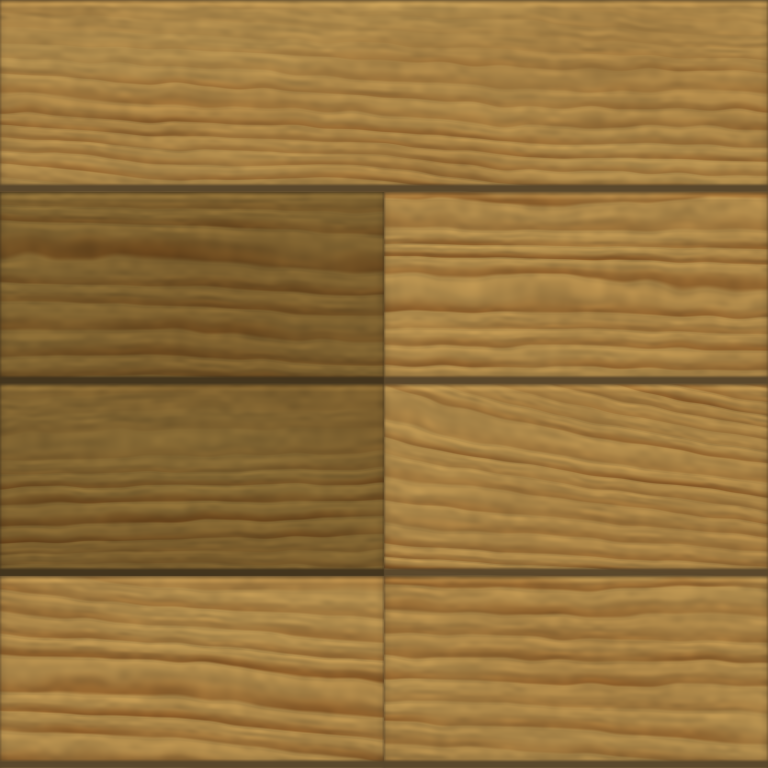
Reproduce this texture procedurally as a WebGL 2 fragment shader.

```glsl
#version 300 es
precision highp float;
// Oak plank floor: four rows of boards, one full-width, two stained dark.

uniform vec2 u_resolution;
out vec4 outColor;

const float ROWS = 4.0;
const float COLUMNS = 2.0;
const vec3 WOOD = vec3(0.685, 0.545, 0.298);
const vec3 GRAIN = vec3(0.530, 0.345, 0.145);
const vec3 GROOVE = vec3(0.345, 0.275, 0.170);
const vec3 STAIN = vec3(0.745, 0.735, 0.665);   // multiplies the dark boards
const float GROOVE_CENTER = 0.982;              // in board heights, from the top
const float GROOVE_HALF = 0.017;
const float JOINT_HALF = 0.0016;                // in canvas widths
const float FIBRES = 42.0;                      // fine fibres per board height

// Per board: ring lines, slope, boldness, fade of the lines near the top
const vec4 BOARDS[8] = vec4[8](
    vec4(13.0, 0.08, 0.62, 0.75), vec4(13.0, 0.08, 0.62, 0.75),
    vec4(8.0, 0.05, 0.75, 0.0),   vec4(9.0, 0.02, 0.85, 0.0),
    vec4(11.0, -0.04, 0.70, 0.8), vec4(10.0, 0.16, 0.78, 0.2),
    vec4(8.0, 0.13, 0.80, 0.0),   vec4(8.0, 0.10, 0.75, 0.0));
const int CURVED_BOARD = 5;
const float CURVE = 0.42;                       // extra slope at its top edge

float hash(vec2 p) {
    vec3 q = fract(vec3(p.xyx) * 0.1031);
    q += dot(q, q.yzx + 33.33);
    return fract((q.x + q.y) * q.z);
}

float noise(vec2 p) {
    vec2 i = floor(p), f = fract(p);
    f = f * f * (3.0 - 2.0 * f);
    return mix(mix(hash(i), hash(i + vec2(1, 0)), f.x),
               mix(hash(i + vec2(0, 1)), hash(i + vec2(1, 1)), f.x), f.y);
}

// Colour of one board; p.x runs along it, p.y from its top to its bottom
vec3 woodBoard(vec2 p, int board, float pixel) {
    vec4 style = BOARDS[board];
    float seed = float(board) * 37.0 + 11.0;

    // Ring lines: sloped, unevenly spaced and slightly wavy
    float slope = style.y + (board == CURVED_BOARD ? CURVE * (1.0 - p.y) : 0.0);
    float depth = p.y - slope * p.x;
    depth += 0.10 * noise(vec2(p.x * 0.5, depth * 5.0) + seed);
    depth += 0.07 * noise(vec2(p.x * 2.2, p.y * 2.0) + seed * 2.0);
    depth += 0.022 * noise(vec2(p.x * 13.0, p.y * 9.0) + seed * 3.0);
    float phase = depth * style.x + hash(vec2(seed, 5.0));
    float ring = floor(phase), t = fract(phase);
    float soft = max(0.14, style.x * ROWS * pixel * 1.5);

    // Each ring darkens slowly, ends sharply, then catches the light
    float strength = style.z * (0.35 + 0.65 * hash(vec2(ring + 50.0, seed)));
    strength *= 0.55 + 0.75 * noise(vec2(p.x * 5.0 + seed, ring * 7.3 + 80.0));
    strength *= 1.0 - style.w * (1.0 - smoothstep(0.15, 0.55, p.y));
    float line = smoothstep(0.30, 0.88, t) * (1.0 - smoothstep(1.0 - soft, 1.0, t));
    float glint = smoothstep(0.0, 0.10, t) * (1.0 - smoothstep(0.12, 0.35, t));

    // Fine fibres and broad uneven tone
    float fibre = noise(vec2(p.x * 9.0 + seed, depth * FIBRES)) - 0.5;
    float pore = noise(vec2(p.x * 34.0 + seed, depth * FIBRES * 0.8 + 90.0)) - 0.5;
    float tone = noise(vec2(p.x * 1.8 + seed, p.y * 3.5 + 20.0)) - 0.5;

    vec3 color = mix(WOOD, GRAIN, clamp(line * strength + 0.10 + 0.24 * tone, 0.0, 1.0));
    color += WOOD * glint * strength * 0.09;
    return color * (1.0 + 0.13 * fibre + 0.08 * pore);
}

void main() {
    vec2 uv = gl_FragCoord.xy / u_resolution;
    float pixel = 1.0 / min(u_resolution.x, u_resolution.y);

    // Board under this point; the top row is a single long one
    float down = (1.0 - uv.y) * ROWS;
    float row = min(floor(down), ROWS - 1.0);
    float v = down - row;
    bool split = row > 0.5;
    float column = split ? step(0.5, uv.x) : 0.0;
    int board = int(row * COLUMNS + column);
    vec3 color = woodBoard(vec2(uv.x * COLUMNS - column, v), board, pixel);

    // Horizontal groove with soft shadow and a lit lower lip
    float across = fract(v - GROOVE_CENTER + 0.5) - 0.5;
    float blur = max(0.014, ROWS * pixel);
    float groove = 1.0 - smoothstep(GROOVE_HALF - blur * 0.5, GROOVE_HALF + blur, abs(across));
    float shadow = 1.0 - smoothstep(0.0, 0.075, abs(across));
    float lip = smoothstep(0.026, 0.040, across) * (1.0 - smoothstep(0.040, 0.065, across));
    color *= 1.0 - 0.10 * shadow;
    color += WOOD * lip * 0.15;

    // Faint upright joints at the middle and the outer edges
    float edge = min(uv.x, 1.0 - uv.x);
    float joint = split ? min(edge, abs(uv.x - 0.5)) : edge;
    float jointLine = 1.0 - smoothstep(0.0, JOINT_HALF + 1.5 * pixel, joint);
    float jointShade = 1.0 - smoothstep(0.0, 0.012, joint);
    color = mix(color, GROOVE, 0.38 * jointLine);
    color *= 1.0 - 0.07 * jointShade;
    color = mix(color, GROOVE, groove * 0.95);

    // Dark stain on the left boards of the two middle rows
    float middle = step(0.5, row) * step(row, 2.5);
    float left = 1.0 - smoothstep(0.5 - pixel, 0.5 + pixel, uv.x);
    color *= mix(vec3(1.0), STAIN, middle * left);

    outColor = vec4(clamp(color, 0.0, 1.0), 1.0);
}
```
